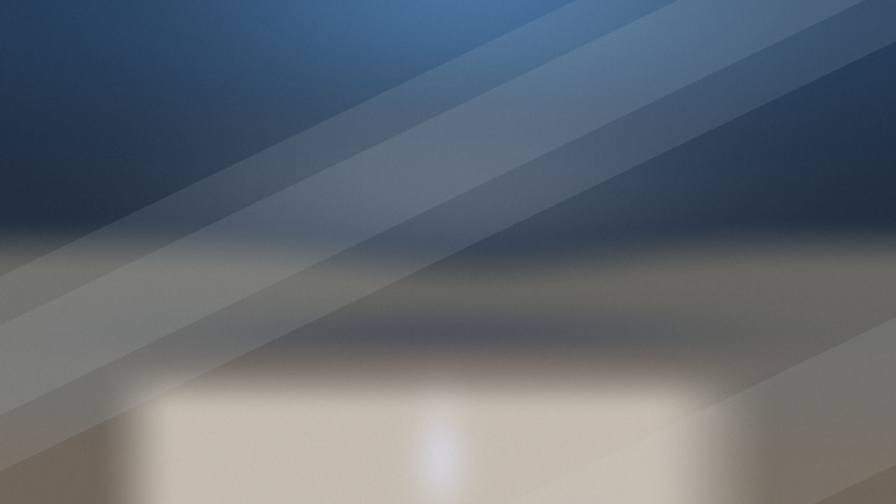
Reproduce this background procedurally as a Shadertoy shader.

```glsl
const vec3 NIGHT = vec3(0.125, 0.175, 0.240);
const vec3 TOP_EDGE = vec3(0.135, 0.225, 0.330);
const vec3 SKY_BLUE = vec3(0.285, 0.445, 0.610);
const vec3 HAZE = vec3(0.330, 0.380, 0.450);
const vec3 GROUND = vec3(0.405, 0.400, 0.380);
const vec3 SLATE = vec3(0.275, 0.300, 0.345);
const vec3 ROSE = vec3(0.500, 0.430, 0.405);
const vec3 UMBER = vec3(0.440, 0.395, 0.350);
const vec3 CREAM = vec3(0.770, 0.735, 0.685);
const vec3 LAMP = vec3(0.835, 0.835, 0.870);
const vec3 SHEEN = vec3(0.800, 0.840, 0.870);

const float STRIPE_SLOPE = 0.48;
const vec2 OUTER_STRIPE = vec2(0.065, 0.451);   // lower and upper intercepts
const vec2 INNER_STRIPE = vec2(0.176, 0.354);
const vec2 CORNER_STRIPE = vec2(-0.775, -0.483);
const float OUTER_ALPHA = 0.10;
const float INNER_ALPHA = 0.10;
const float CORNER_ALPHA = 0.09;
const float GRAIN = 0.012;
const float GRAIN_ROWS = 288.0;

float hash(vec2 p) {
    vec3 q = fract(vec3(p.xyx) * 0.1031);
    q += dot(q, q.yzx + 33.33);
    return fract((q.x + q.y) * q.z);
}

// Soft elliptical spot
float glow(vec2 p, vec2 center, vec2 radius) {
    vec2 d = (p - center) / radius;
    return exp(-dot(d, d));
}

float stripe(float height, vec2 limits) {
    float aa = 0.8 / iResolution.y;
    return smoothstep(limits.x - aa, limits.x + aa, height)
         * (1.0 - smoothstep(limits.y - aa, limits.y + aa, height));
}

vec3 sky(vec2 uv) {
    vec3 color = mix(NIGHT, TOP_EDGE, smoothstep(0.60, 1.0, uv.y));
    color = mix(color, SKY_BLUE, glow(uv, vec2(0.53, 1.04), vec2(0.32, 0.30)));
    return mix(color, HAZE, 0.75 * glow(uv, vec2(0.50, 0.64), vec2(0.27, 0.17)));
}

vec3 ground(vec2 uv) {
    vec3 color = mix(GROUND, SLATE, 0.75 * glow(uv, vec2(0.50, 0.335), vec2(0.30, 0.055)));
    color = mix(color, UMBER, 1.0 - smoothstep(0.05, 0.25, uv.y));
    return mix(color, ROSE, 0.65 * glow(uv, vec2(0.53, 0.275), vec2(0.30, 0.035)));
}

void mainImage(out vec4 fragColor, in vec2 fragCoord) {
    vec2 uv = fragCoord / iResolution.xy;
    vec2 p = fragCoord / iResolution.y;

    // Blurred horizon, dipping in the middle
    float horizon = 0.515 - 0.045 * glow(uv, vec2(0.53, 0.5), vec2(0.20, 1.0));
    float skyMask = smoothstep(horizon - 0.06, horizon + 0.06, uv.y);
    vec3 color = mix(ground(uv), sky(uv), skyMask);

    // Pale floor and its bright reflection
    float floorMask = smoothstep(0.105, 0.20, uv.x)
                    * (1.0 - smoothstep(0.72, 0.87, uv.x))
                    * (1.0 - smoothstep(0.175, 0.295, uv.y));
    color = mix(color, CREAM, floorMask);
    color = mix(color, LAMP, 0.85 * glow(uv, vec2(0.492, 0.09), vec2(0.030, 0.095)));

    // Translucent diagonal stripes
    float height = p.y - STRIPE_SLOPE * p.x;
    color = mix(color, SHEEN, OUTER_ALPHA * stripe(height, OUTER_STRIPE));
    color = mix(color, SHEEN, INNER_ALPHA * stripe(height, INNER_STRIPE));
    color = mix(color, SHEEN, CORNER_ALPHA * stripe(height, CORNER_STRIPE));

    // Fine grain
    color += GRAIN * (hash(floor(p * GRAIN_ROWS)) - 0.5);
    fragColor = vec4(clamp(color, 0.0, 1.0), 1.0);
}
```
